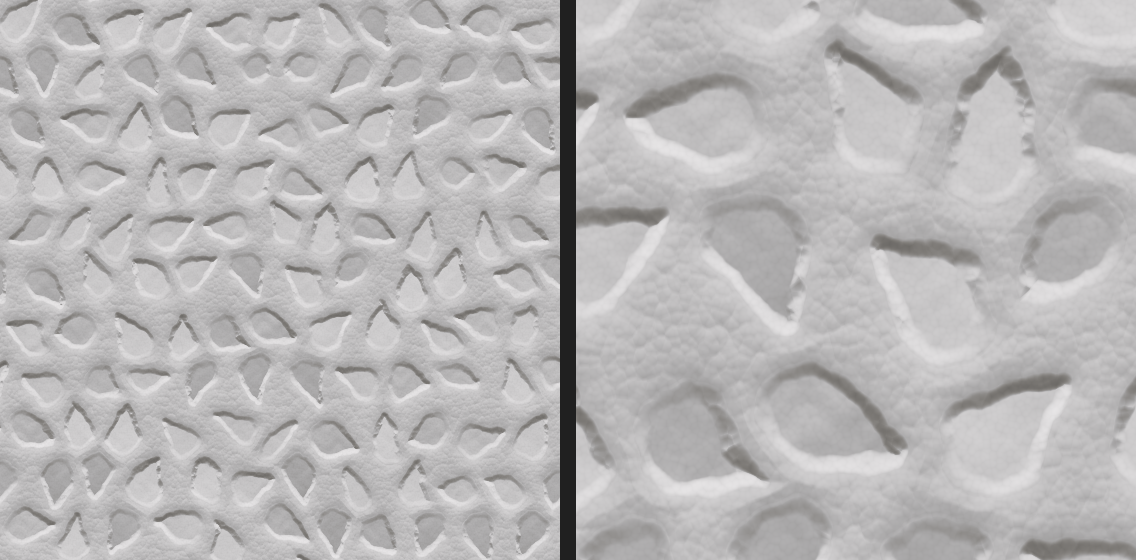
Left: the whole. Right: its middle third, enlarged.
A Shadertoy shader for this texture:

```glsl
// Grey plaster covered in tapered trowel dents, lit from the top of the canvas.
// Teardrop distances on a staggered jittered grid carve sloping floors into a
// height field; cellular noise roughens it and its slope gives the shading.

const float DENTS_ACROSS = 11.0;
const float TAU = 6.2831853;
const vec2 LIGHT_DIR = vec2(0.0, 1.0);
const vec3 PLASTER_TINT = vec3(1.004, 0.996, 1.0);
const vec3 SHADOW_TINT = vec3(1.02, 0.995, 0.965);

vec2 hash2(vec2 p) {
    vec3 q = fract(p.xyx * vec3(0.1031, 0.1030, 0.0973));
    q += dot(q, q.yzx + 33.33);
    return fract((q.xx + q.yz) * q.zy);
}

// Squared distance to the nearest scattered point: soft rounded lumps.
float cellular(vec2 p) {
    vec2 cell = floor(p);
    float nearest = 2.0;
    for (int y = -1; y <= 1; y++)
    for (int x = -1; x <= 1; x++) {
        vec2 id = cell + vec2(x, y);
        vec2 toPoint = id + hash2(id) - p;
        nearest = min(nearest, dot(toPoint, toPoint));
    }
    return nearest;
}

// Layered sines that make outlines wander.
vec2 wobble(vec2 p) {
    vec2 w = sin(p.yx * 4.3 + 1.7 * sin(p * 1.9));
    w += 0.5 * sin(p.yx * 9.1 + 2.0 * sin(p * 5.3) + 1.0);
    w += 0.25 * sin(p.yx * 21.0 + 2.0 * sin(p * 13.0));
    return w;
}

// Teardrop with a wide end at the origin and a narrow tip along +y.
float teardrop(vec2 p, float wide, float tip, float len) {
    p.x = abs(p.x);
    float b = (wide - tip) / len;
    float a = sqrt(1.0 - b * b);
    float k = dot(p, vec2(-b, a));
    if (k < 0.0) return length(p) - wide;
    if (k > a * len) return length(p - vec2(0.0, len)) - tip;
    return dot(p, vec2(a, b)) - wide;
}

float smoothMax(float a, float b, float k) {
    float h = max(k - abs(a - b), 0.0) / k;
    return max(a, b) + 0.25 * h * h * k;
}

// Returns edge distance, position from wide end to tip, and a random value.
vec3 dents(vec2 p, float ridge) {
    float row = floor(p.y);
    float first = 9.0, second = 9.0, along = 0.0, seed = 0.0;
    for (int y = -1; y <= 1; y++)
    for (int x = -1; x <= 1; x++) {
        float r = row + float(y);
        float stagger = 0.5 * mod(r, 2.0);
        vec2 id = vec2(floor(p.x - stagger) + float(x), r);
        vec2 jitter = hash2(id + 17.0) - 0.5;
        vec2 rnd = hash2(id + 61.0);
        vec2 q = p - id - vec2(0.5 + stagger, 0.5) - 0.38 * jitter;

        // Random heading, leaning a little towards tip-up.
        float angle = rnd.x * TAU;
        angle += 0.3 * cos(angle);
        vec2 tipDir = vec2(cos(angle), sin(angle));
        q = vec2(dot(q, vec2(tipDir.y, -tipDir.x)), dot(q, tipDir));

        float wide = mix(0.32, 0.39, rnd.y);
        float d = teardrop(q + vec2(0.0, 0.17), wide, 0.10, 0.58);
        if (d < first) {
            second = first;
            first = d;
            along = clamp(q.y + 0.5, 0.0, 1.0);
            seed = rnd.y;
        } else {
            second = min(second, d);
        }
    }
    float edge = smoothMax(first, ridge - 0.5 * (second - first), 0.08);
    return vec3(edge, along, seed);
}

// Returns height, dent mask and floor depth.
vec3 plaster(vec2 p) {
    float lumps = cellular(p * 6.0);
    float grain = cellular(p * 15.0 + 7.0);
    vec3 dent = dents(p + 0.028 * wobble(p), 0.075);
    float edge = dent.x + 0.035 * (lumps - 0.25) + 0.012 * (grain - 0.25);

    float inside = smoothstep(0.0, 0.11, -edge);
    float depth = mix(0.02, 0.24, dent.y) * mix(0.75, 1.25, dent.z);
    float rim = 0.025 * (1.0 - exp(-12.0 * max(edge, 0.0)));
    float rough = mix(1.0, 0.3, inside);
    float height = rim - depth * inside;
    height -= rough * (0.013 * lumps + 0.006 * grain);
    return vec3(height, inside, depth);
}

// Slope facing the light brightens gently; slope facing away darkens more.
float slopeShade(float slope) {
    float limit = slope > 0.0 ? 2.4 : 1.15;
    return 0.42 * slope / (1.0 + limit * abs(slope));
}

void mainImage(out vec4 fragColor, in vec2 fragCoord) {
    vec2 p = fragCoord / iResolution.y * DENTS_ACROSS;
    float reach = 0.014;
    vec3 lower = plaster(p - LIGHT_DIR * reach);
    vec3 upper = plaster(p + LIGHT_DIR * reach);
    float slope = (lower.x - upper.x) / (2.0 * reach);

    // Light, darker hollows at the tips, and faint stains and specks.
    float shade = 0.737 + slopeShade(slope);
    shade -= 0.16 * lower.y * max(lower.z - 0.08, 0.0);
    shade += 0.008 * wobble(p * 0.6).x;
    shade += 0.03 * (0.25 - cellular(p * 26.0));

    vec3 tint = mix(SHADOW_TINT, PLASTER_TINT, smoothstep(0.45, 0.68, shade));
    fragColor = vec4(clamp(shade * tint, 0.0, 1.0), 1.0);
}
```
